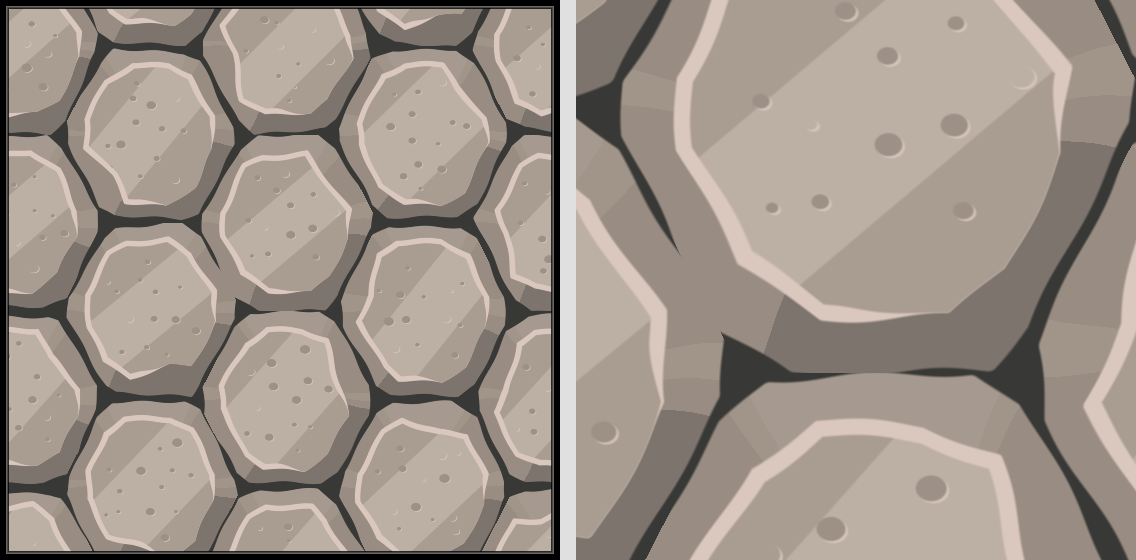
Left, the full canvas; right, a detail of the centre.
A three.js fragment shader for this texture:

```glsl
// Cartoon stone paving: staggered columns of bevelled six-sided stones in dark mortar.
// Each cell holds two hashed polygons, an outer block and a chipped face inside it;
// the face gets a pale rim, diagonal shading and scattered pits. A black frame surrounds all.
varying vec2 vUv;

const vec2 SPACING = vec2(0.2435, 0.315);   // column and row pitch
const vec2 FIRST = vec2(0.026, 0.287);      // centre of stone (0, 0)
const float STRETCH = 1.12;                 // height of a stone against a regular hexagon
const float BLOCK_RADIUS = 0.142;
const float BLOCK_ROUND = 0.007;
const float FACE_RADIUS = 0.114;
const float FACE_ROUND = 0.004;
const float RIM_WIDTH = 0.0098;
const float WOBBLE = 0.0022;
const float PITS = 13.0;
const float FRAME = 0.0156;
const float SOFT = 0.0011;                  // half width of smoothed edges

const vec3 MORTAR = vec3(0.22, 0.22, 0.21);
const vec3 BEVEL_LIGHT = vec3(0.65, 0.60, 0.56);
const vec3 BEVEL_MID = vec3(0.60, 0.55, 0.51);
const vec3 BEVEL_DARK = vec3(0.495, 0.455, 0.43);
const vec3 FACE_LIGHT = vec3(0.738, 0.688, 0.643);
const vec3 FACE_SHADE = vec3(0.662, 0.612, 0.570);
const vec3 RIM = vec3(0.855, 0.78, 0.74);
const vec3 PIT = vec3(0.615, 0.565, 0.525);
const vec3 FRAME_LINE = vec3(0.55);

float hash(vec2 id, float n) {
  vec3 p = fract(vec3(id + 17.0, n + 3.7) * vec3(0.1031, 0.1137, 0.0973));
  p += dot(p, p.zyx + 31.32);
  return fract((p.x + p.y) * p.z);
}

float inside(float d) { return 1.0 - smoothstep(-SOFT, SOFT, d); }

// Corner n of 12: two per hexagon corner, jittered; one may be chipped inwards.
vec2 corner(vec2 id, float n, float radius, float spread, float chip) {
  n = mod(n, 12.0);
  float seed = n + 40.0 * chip;
  float angle = radians(60.0) * floor(n / 2.0) + spread * (mod(n, 2.0) * 2.0 - 1.0);
  angle += 0.14 * (hash(id, seed) - 0.5);
  float r = radius * (1.0 + 0.075 * (hash(id, seed + 13.0) - 0.5));
  if (n == floor(12.0 * hash(id, 91.0))) r *= 1.0 - chip;
  return r * vec2(cos(angle), STRETCH * sin(angle));
}

// Signed distance to the polygon through the twelve corners.
float polygon(vec2 p, vec2 id, float radius, float spread, float chip) {
  float d = 1.0, side = 1.0;
  vec2 a = corner(id, 0.0, radius, spread, chip);
  for (int i = 1; i <= 12; i++) {
    vec2 b = corner(id, float(i), radius, spread, chip);
    vec2 e = b - a, w = p - a;
    vec2 q = w - e * clamp(dot(w, e) / dot(e, e), 0.0, 1.0);
    d = min(d, dot(q, q));
    bvec3 c = bvec3(p.y >= a.y, p.y < b.y, e.x * w.y > e.y * w.x);
    if (all(c) || all(not(c))) side = -side;
    a = b;
  }
  return side * sqrt(d);
}

// Nearest stone: xy is the offset from its centre, zw its column and row.
vec4 nearestStone(vec2 uv) {
  vec4 best = vec4(9.0);
  float column = floor((uv.x - FIRST.x) / SPACING.x);
  for (int i = 0; i < 2; i++) {
    float c = column + float(i);
    float shift = FIRST.y + 0.5 * SPACING.y * mod(c, 2.0);
    float r = floor((uv.y - shift) / SPACING.y + 0.5);
    vec2 p = uv - vec2(FIRST.x + c * SPACING.x, shift + r * SPACING.y);
    if (length(p / vec2(1.0, STRETCH)) < length(best.xy / vec2(1.0, STRETCH))) best = vec4(p, c, r);
  }
  return best;
}

// Flat facets by direction: pale on top, dark at the lower right, small pale corners.
vec3 bevel(vec2 p, vec2 id) {
  float turn = atan(p.y / STRETCH, p.x) / radians(60.0) + 0.14 * (hash(id, 61.0) - 0.5);
  float facet = mod(floor(turn), 6.0);
  vec3 color = facet > 3.5 ? BEVEL_DARK : (facet == 1.0 ? BEVEL_LIGHT : BEVEL_MID);
  float near = floor(turn + 0.5);
  float wedge = 0.08 + 0.14 * hash(id, near + 70.0);
  if (abs(turn - near) < wedge && near > -0.5) color = mix(color, BEVEL_LIGHT, 0.65);
  return color;
}

// Diagonal light band, then pits with a pale crescent at their lower right.
vec3 faceColor(vec2 p, vec2 id) {
  float tilt = radians(-45.0) + 0.22 * (hash(id, 31.0) - 0.5);
  float across = dot(p, vec2(cos(tilt), sin(tilt)));
  float upper = -0.035 - 0.05 * hash(id, 32.0);
  float lower = 0.035 + 0.035 * hash(id, 33.0);
  vec3 base = mix(FACE_SHADE, FACE_LIGHT, inside(upper - across) * inside(across - lower));
  vec3 color = base;
  for (float i = 0.0; i < PITS; i++) {
    float angle = 2.4 * i + 6.28 * hash(id, 34.0) + 0.7 * hash(id, i + 100.0);
    float reach = 0.092 * sqrt((i + 0.2 + 0.6 * hash(id, i + 120.0)) / PITS);
    float size = mix(0.0035, 0.0098, pow(hash(id, i + 140.0), 1.5));
    vec2 q = p - reach * vec2(cos(angle), STRETCH * sin(angle));
    q = vec2(q.x + 0.25 * q.y, 1.2 * q.y - 0.2 * q.x);
    vec3 fill = hash(id, i + 160.0) < 0.25 ? base : PIT;
    color = mix(color, RIM, 0.85 * inside(length(q - vec2(0.0012, -0.0018)) - size));
    color = mix(color, fill, inside(length(q) - size));
  }
  return color;
}

void main() {
  vec4 stone = nearestStone(vUv);
  vec2 id = stone.zw;
  vec2 p = stone.xy + WOBBLE * sin(stone.yx * 65.0 + 6.28 * hash(id, 5.0));

  float block = polygon(p, id, BLOCK_RADIUS, 0.11, 0.0) - BLOCK_ROUND;
  float face = polygon(p + vec2(0.002, -0.002), id, FACE_RADIUS, 0.19, 0.17) - FACE_ROUND;

  // The rim thins out towards the shaded lower right.
  float away = dot(normalize(p + 0.00001), vec2(0.7071, -0.7071));
  float rim = RIM_WIDTH * (1.0 - smoothstep(0.55, 0.9, away));

  vec3 color = mix(MORTAR, bevel(p, id), inside(block));
  color = mix(color, RIM, inside(face));
  color = mix(color, faceColor(stone.xy, id), inside(face + rim));

  // Black frame with a hairline
  vec2 margin = min(vUv, 1.0 - vUv);
  float border = min(margin.x, margin.y);
  color *= smoothstep(FRAME - SOFT, FRAME + SOFT, border);
  color += FRAME_LINE * (1.0 - smoothstep(0.0004, 0.0016, abs(border - 0.0124)));
  gl_FragColor = vec4(color, 1.0);
}
```
